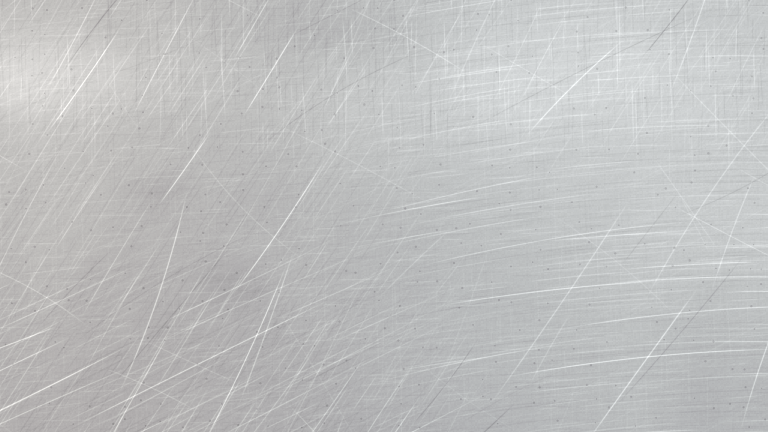
Reproduce this texture procedurally as a Shadertoy shader.

```glsl
vec4 hash4(vec2 c) {
    vec4 h = fract(c.xyxy * vec4(0.1031, 0.1030, 0.0973, 0.1099));
    h += dot(h, h.wzxy + 33.33);
    return fract((h.xxyz + h.yzzw) * h.zywx);
}

vec2 rotate(vec2 p, float degrees) {
    float a = radians(degrees);
    return vec2(cos(a) * p.x + sin(a) * p.y, cos(a) * p.y - sin(a) * p.x);
}

// One slightly bent stroke per cell; dark sets how far faint ones go below zero
float strokes(vec2 p, float degrees, vec2 cell, float thick, float dark, float seed) {
    vec2 q = rotate(p, degrees) / cell;
    float soft = max(thick, 0.7 / iResolution.y);
    float sum = 0.0;
    for (int j = -1; j <= 1; j++) {
        for (int i = -1; i <= 1; i++) {
            vec2 id = floor(q) + vec2(i, j);
            vec4 h = hash4(id + seed * 17.3);
            vec2 d = q - id - h.xy;
            float bend = 0.6 * (fract(h.w * 9.0) - 0.5);
            float offset = d.y - (h.z - 0.5) * 1.3 * d.x - bend * d.x * d.x;
            float reach = mix(0.25, 0.8, fract(h.z * 7.0));
            float line = exp(-pow(offset * cell.y / soft, 2.0));
            line *= 1.0 - smoothstep(0.5 * reach, reach, abs(d.x));
            sum += line * mix(-dark, 1.0, h.w * h.w);
        }
    }
    return sum * thick / soft;
}

// Soft cloudy stains from layered, warped sines
float clouds(vec2 p) {
    float sum = 0.0, weight = 0.5;
    for (int i = 0; i < 5; i++) {
        p = rotate(p, 37.0) * 1.7 + 1.3;
        p += 0.6 * sin(p.yx * 1.3);
        sum += weight * sin(p.x) * sin(p.y);
        weight *= 0.65;
    }
    return sum;
}

float glow(vec2 p, vec2 centre, vec2 size) {
    vec2 d = (p - centre) / size;
    return exp(-dot(d, d));
}

// Small dark pits scattered over cells
float pits(vec2 p) {
    vec2 q = p / 0.045;
    vec4 h = hash4(floor(q) + 71.0);
    float dist = length(fract(q) - 0.15 - 0.7 * h.xy) * 0.045;
    float radius = mix(0.001, 0.0028, h.z);
    return step(0.55, h.w) * (1.0 - smoothstep(radius * 0.4, radius + 0.7 / iResolution.y, dist));
}

void mainImage(out vec4 fragColor, in vec2 fragCoord) {
    vec2 p = fragCoord / iResolution.y;
    float right = smoothstep(0.7, 1.15, p.x + 0.15 * (p.y - 0.5));
    float left = 1.0 - right;
    float top = smoothstep(0.5, 0.8, p.y);
    float low = 1.0 - smoothstep(0.2, 0.5, p.y);

    // Broad reflections and stains
    float tone = 0.683 + 0.065 * smoothstep(0.0, 0.75, p.y) + 0.04 * smoothstep(0.6, 1.5, p.x);
    tone += 0.10 * glow(p, vec2(0.0, 0.82), vec2(0.38, 0.10));
    tone += 0.05 * glow(p, vec2(1.3, 0.80), vec2(0.5, 0.15));
    tone += 0.03 * glow(p, vec2(1.75, 0.45), vec2(0.35, 0.2));
    tone -= 0.04 * glow(p, vec2(0.54, 0.34), vec2(0.08, 0.06));
    tone -= 0.03 * glow(p, vec2(0.36, 0.56), vec2(0.07, 0.04));
    tone -= 0.04 * glow(p, vec2(0.8, 0.93), vec2(0.2, 0.08));
    tone += 0.022 * clouds(p * 2.2);

    // Fine brushing, with its direction changing over the sheet
    vec2 arched = p + vec2(0.0, 0.12 * (p.x - 1.7) * (p.x - 1.7));
    float brush = strokes(p, 57.0, vec2(0.22, 0.011), 0.0013, 0.4, 1.0) * max(left, 0.5 * top);
    brush += strokes(p, 27.0, vec2(0.25, 0.011), 0.0013, 0.4, 2.0) * max(left * low, 0.25);
    brush += strokes(arched, 1.0, vec2(0.28, 0.011), 0.0013, 0.4, 3.0) * max(right, 0.3);
    brush += strokes(p, 91.0, vec2(0.12, 0.010), 0.0012, 0.5, 4.0) * max(top, 0.3);
    brush += strokes(p, 3.0, vec2(0.10, 0.009), 0.0012, 0.5, 5.0) * 0.6;
    tone += 0.09 * brush;

    // Clear pale scratches
    float scratch = strokes(p, 59.0, vec2(0.35, 0.06), 0.0015, 0.0, 6.0) * max(left, 0.4 * top);
    scratch += strokes(p, 24.0, vec2(0.45, 0.04), 0.0015, 0.0, 7.0) * left * low;
    scratch += strokes(arched, 2.0, vec2(0.5, 0.035), 0.0015, 0.0, 8.0) * right * (1.0 - top);
    scratch += strokes(p, 58.0, vec2(0.4, 0.16), 0.0018, 0.0, 9.0) * 0.8;
    scratch += strokes(p, 138.0, vec2(0.3, 0.18), 0.0012, 0.0, 10.0) * 0.5;
    tone += 0.20 * scratch;

    // Scarce dark scratches, pits and grain
    tone -= 0.12 * strokes(p, 42.0, vec2(0.4, 0.24), 0.0016, 0.0, 11.0);
    tone -= 0.10 * pits(p);
    tone += 0.022 * (hash4(floor(p * 288.0)).x - 0.5);

    // Warm on the left, cool on the right, a hint of violet in the shade
    vec3 tint = mix(vec3(1.008, 1.0, 0.988), vec3(0.988, 1.003, 1.006), smoothstep(0.1, 1.2, p.x));
    tint += vec3(0.004, -0.007, 0.006) * (1.0 - smoothstep(0.66, 0.76, tone));
    fragColor = vec4(clamp(tone * tint, 0.0, 1.0), 1.0);
}
```
